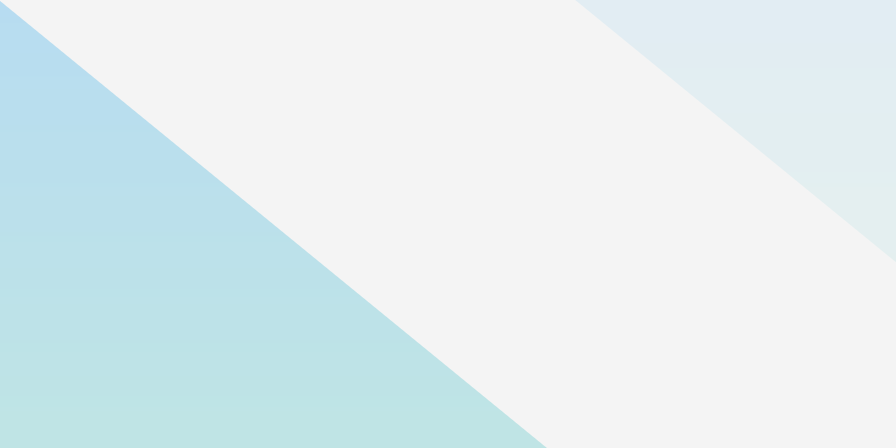
This background is drawn by a Shadertoy shader. Its source:

```glsl
// Two slanted colour panels on a pale ground: a solid wedge at the lower left
// and a faint one at the upper right. Each is a half-plane with a smoothed
// edge, filled by a vertical gradient from sky blue to mint.

#define GROUND      vec3(0.957)
#define SKY         vec3(0.718, 0.863, 0.945)
#define MINT        vec3(0.750, 0.896, 0.896)
#define SLOPE       0.8175
#define LEFT_TOP    0.998   // height at which the left edge meets x = 0
#define RIGHT_START 1.284   // x at which the right edge meets the top
#define RIGHT_DEPTH 0.585   // height spanned by the right gradient
#define FAINT       0.30    // opacity of the right panel

// Signed distance to a falling line through the anchor, positive above it
float aboveLine(vec2 p, vec2 anchor) {
    return dot(p - anchor, normalize(vec2(SLOPE, 1.0)));
}

// Coverage of the positive side, smoothed over one pixel
float coverage(float dist) {
    return clamp(0.5 + dist * iResolution.y, 0.0, 1.0);
}

void mainImage(out vec4 fragColor, in vec2 fragCoord) {
    // Canvas units: height is 1, origin at the lower left
    vec2 p = fragCoord / iResolution.y;
    float depth = 1.0 - p.y;

    // Solid panel below the left edge
    vec3 leftFill = mix(SKY, MINT, depth);
    float leftMask = coverage(-aboveLine(p, vec2(0.0, LEFT_TOP)));
    vec3 color = mix(GROUND, leftFill, leftMask);

    // Faint panel above the right edge
    vec3 rightFill = mix(SKY, MINT, clamp(depth / RIGHT_DEPTH, 0.0, 1.0));
    float rightMask = coverage(aboveLine(p, vec2(RIGHT_START, 1.0)));
    color = mix(color, rightFill, FAINT * rightMask);

    fragColor = vec4(color, 1.0);
}
```
